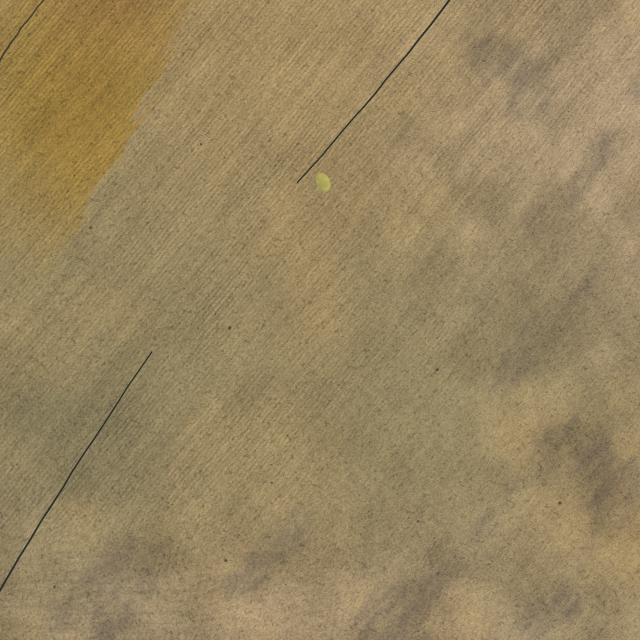
This texture is drawn by a WebGL 1 fragment shader. Its source:

```glsl
precision highp float;
uniform vec2 u_resolution;

#define FURROW_COUNT 158.0
#define FURROW_DEPTH 0.036
#define GRAIN_DEPTH 0.125
#define PIT_DEPTH 0.075
#define CLOUD_DEPTH 0.17
#define STREAK_DEPTH 0.046
#define SPECK_CELLS 30.0
#define CRACK_WIDTH 0.0014
#define GRAIN_DIR vec2(0.64, 0.768)

const vec3 OLIVE = vec3(0.572, 0.512, 0.370);
const vec3 SAGE = vec3(0.500, 0.462, 0.345);
const vec3 SAND = vec3(0.640, 0.545, 0.380);
const vec3 ROSE = vec3(0.650, 0.565, 0.450);
const vec3 OCHRE = vec3(0.595, 0.480, 0.235);
const vec3 RUST = vec3(0.575, 0.430, 0.240);
const vec3 SLATE = vec3(0.430, 0.385, 0.335);
const vec3 INK = vec3(0.130, 0.150, 0.150);
const vec3 LEAF = vec3(0.700, 0.670, 0.370);

float hash(vec2 p) {
  return fract(sin(dot(p, vec2(127.1, 311.7))) * 43758.5);
}

float noise(vec2 p) {
  vec2 i = floor(p), f = fract(p);
  f = f * f * (3.0 - 2.0 * f);
  return mix(mix(hash(i), hash(i + vec2(1.0, 0.0)), f.x),
             mix(hash(i + vec2(0.0, 1.0)), hash(i + 1.0), f.x), f.y);
}

float fbm(vec2 p) {
  float sum = 0.0, amp = 0.5;
  for (int i = 0; i < 5; i++) {
    sum += amp * noise(p);
    p = mat2(1.6, 1.2, -1.2, 1.6) * p + 7.3;
    amp *= 0.5;
  }
  return sum;
}

// Soft elliptical wash of colour
float wash(vec2 p, vec2 centre, vec2 radius) {
  vec2 d = (p - centre) / radius;
  return exp(-dot(d, d));
}

// Thin wavering line that tapers towards its end b
float crack(vec2 p, vec2 a, vec2 b, float bow, float pixel) {
  vec2 ab = b - a;
  float t = clamp(dot(p - a, ab) / dot(ab, ab), 0.0, 1.0);
  vec2 side = normalize(vec2(-ab.y, ab.x));
  float bend = bow * t * (1.0 - t) + 0.002 * (noise(vec2(t * 14.0, bow)) - 0.5);
  float d = length(p - a - ab * t - side * bend);
  float halfWidth = CRACK_WIDTH * mix(1.0, 0.6, t);
  return 1.0 - smoothstep(halfWidth - 0.5 * pixel, halfWidth + 0.7 * pixel, d);
}

// Scattered dark dots, one candidate per cell
float specks(vec2 p, float pixel) {
  vec2 cell = floor(p * SPECK_CELLS);
  vec2 spot = 0.2 + 0.6 * vec2(hash(cell + 3.1), hash(cell + 8.7));
  float d = length(fract(p * SPECK_CELLS) - spot) / SPECK_CELLS;
  float radius = mix(0.0007, 0.0026, pow(hash(cell + 5.9), 4.0));
  float present = step(0.965, hash(cell));
  return present * (1.0 - smoothstep(radius - pixel, radius + pixel, d));
}

void main() {
  vec2 uv = gl_FragCoord.xy / u_resolution.y;
  float pixel = 1.0 / u_resolution.y;
  vec2 across = vec2(GRAIN_DIR.y, -GRAIN_DIR.x);
  vec2 g = vec2(dot(uv, GRAIN_DIR), dot(uv, across));
  float cloud = fbm(uv * 5.0 + 2.0);
  vec2 p = uv + 0.12 * (vec2(cloud, fbm(uv * 4.0 + 19.0)) - 0.48);

  // Broad colour washes
  vec3 color = OLIVE;
  color = mix(color, SAND, 0.85 * wash(p, vec2(0.50, 0.95), vec2(0.40, 0.32)));
  color = mix(color, ROSE, 0.85 * wash(p, vec2(1.0, 0.80), vec2(0.30, 0.42)));
  color = mix(color, ROSE, 0.80 * wash(p, vec2(0.45, 0.0), vec2(0.60, 0.17)));
  color = mix(color, SAND, 0.55 * wash(p, vec2(0.49, 0.56), vec2(0.08, 0.10)));
  color = mix(color, SAGE, 0.80 * wash(p, vec2(0.08, 0.34), vec2(0.21, 0.17)));
  color = mix(color, SAGE, 0.40 * wash(p, vec2(0.74, 0.42), vec2(0.20, 0.22)));
  color = mix(color, SAND, 0.75 * wash(p, vec2(0.98, 0.20), vec2(0.15, 0.13)));
  color = mix(color, SAND, 0.35 * smoothstep(0.46, 0.66, fbm(uv * 6.0 + 70.0)));

  // Ochre stain with a crisp, ragged edge along the grain
  float ragged = 0.020 * (noise(g * vec2(11.0, 90.0)) + noise(g * vec2(30.0, 200.0)) - 1.0);
  float edge = g.y + 0.2 * (g.x - 0.7) + ragged;
  float stain = 1.0 - smoothstep(-0.356, -0.340, edge);
  stain *= smoothstep(0.36, 0.66, g.x + 2.0 * ragged);
  color = mix(color, OCHRE, 0.95 * stain * wash(uv, vec2(0.12, 0.83), vec2(0.23, 0.27)));
  color = mix(color, RUST, 0.6 * wash(p, vec2(0.17, 1.0), vec2(0.09, 0.10)));

  // Faint scuffed bruises, mostly on the right and along the bottom
  float region = max(smoothstep(0.45, 0.8, uv.x), 1.0 - smoothstep(0.12, 0.3, uv.y));
  float bruise = smoothstep(0.50, 0.74, fbm(g * vec2(10.0, 17.0) + 83.0));
  bruise *= 0.4 + 1.2 * noise(g * vec2(30.0, 110.0));
  color = mix(color, SLATE, 0.36 * region * bruise);

  // Mottling and hairline streaks; strokes turn level at lower left
  float furrowed = 1.0 - smoothstep(-0.1, 0.4, g.y);
  float level = (1.0 - smoothstep(0.08, 0.22, uv.y)) * (1.0 - smoothstep(0.4, 0.75, uv.x));
  float slanted = noise(g * vec2(8.0, 130.0)) + noise(g * vec2(20.0, 310.0)) - 1.0;
  float flatStroke = noise(uv * vec2(8.0, 120.0)) + noise(uv * vec2(20.0, 270.0)) - 1.0;
  float tone = CLOUD_DEPTH * (fbm(uv * 16.0 + 50.0) - 0.48) * mix(0.5, 1.3, region);
  tone += STREAK_DEPTH * mix(slanted, flatStroke, level) * mix(0.5, 1.0, furrowed);

  // Fine furrows, wavering and broken into short stitches
  float waver = 5.0 * noise(g * vec2(6.0, 9.0)) + 1.6 * noise(g * vec2(60.0, 70.0));
  float furrow = sin(6.2832 * FURROW_COUNT * g.y + waver);
  float stitch = 0.2 + 1.5 * noise(g * vec2(110.0, 150.0));
  float patchy = 0.25 + 0.75 * noise(g * vec2(10.0, 14.0) + 4.0);
  tone += FURROW_DEPTH * furrow * stitch * patchy * mix(0.2, 1.0, furrowed) * (1.0 - level);

  // Crisp grain with tiny dark pits, on tilted grids to avoid blocks
  vec2 tilted = mat2(0.92, 0.39, -0.39, 0.92) * uv;
  float grit = noise(tilted * 520.0 + 9.0) - 0.5;
  float weave = noise(g * vec2(250.0, 370.0)) - 0.5;
  tone += GRAIN_DEPTH * (0.55 * weave + 0.75 * grit);
  tone -= PIT_DEPTH * smoothstep(0.70, 0.95, noise(tilted * 290.0 + 37.0));
  color *= 1.01 + 1.7 * tone;

  // Specks and cracks
  color = mix(color, INK, 0.6 * specks(uv, pixel));
  float cracks = crack(uv, vec2(0.705, 1.002), vec2(0.465, 0.715), 0.015, pixel);
  cracks = max(cracks, crack(uv, vec2(-0.002, 0.076), vec2(0.237, 0.450), 0.015, pixel));
  cracks = max(cracks, 0.8 * crack(uv, vec2(-0.002, 0.904), vec2(0.07, 1.002), 0.01, pixel));
  color = mix(color, INK, 0.88 * cracks);

  // Small fallen leaf, lighter on one side
  vec2 q = mat2(0.91, -0.41, 0.41, 0.91) * (uv - vec2(0.505, 0.715));
  float leafDist = (length(q / vec2(0.0105, 0.0150)) - 1.0) * 0.0105;
  float leaf = 1.0 - smoothstep(-pixel, pixel, leafDist);
  vec3 leafColor = LEAF * (0.93 + 8.0 * q.x + 0.1 * noise(uv * 200.0));
  color = mix(color, leafColor, leaf);

  gl_FragColor = vec4(clamp(color, 0.0, 1.0), 1.0);
}
```
